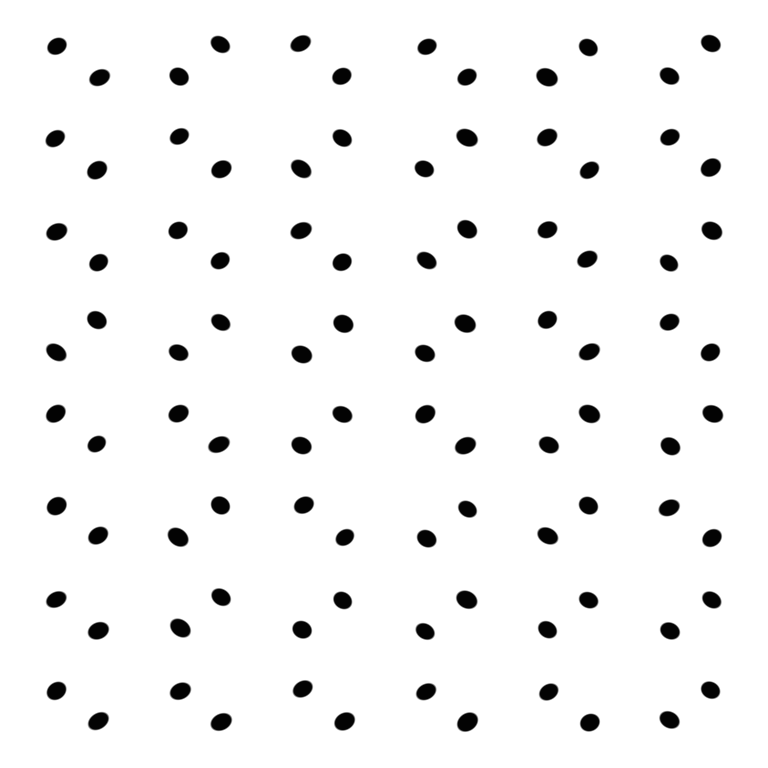
Write a Shadertoy shader that draws this pattern.

```glsl
float hash(vec2 p) {
    return fract(sin(dot(p, vec2(127.1, 311.7))) * 43758.5453);
}

// Random offset in -1..1 on both axes
vec2 jitter(vec2 p) {
    return 2.0 * vec2(hash(p), hash(p + 47.3)) - 1.0;
}

float ellipseDistance(vec2 p, vec2 radii, float angle) {
    float c = cos(angle), s = sin(angle);
    vec2 q = vec2(c * p.x + s * p.y, c * p.y - s * p.x);
    return (length(q / radii) - 1.0) * radii.y;
}

// Two tilted dots on a diagonal, mirrored at random
float dotPair(vec2 p, vec2 id) {
    p -= 0.0022 * jitter(id + 3.7);
    if (hash(id + 19.4) < 0.5) p.x = -p.x;

    float d = 1.0;
    for (int i = 0; i < 2; i++) {
        float side = float(2 * i - 1);
        vec2 seed = id + 11.3 * float(i + 1);
        vec2 center = side * vec2(0.0268, -0.0202) + 0.0013 * jitter(seed);
        vec2 radii = vec2(0.0135, 0.0105) * (1.0 + 0.07 * jitter(seed + 5.1));
        float angle = 0.52 + 0.12 * jitter(seed + 8.9).x;
        d = min(d, ellipseDistance(p - center, radii, angle));
    }
    return d;
}

void mainImage(out vec4 fragColor, in vec2 fragCoord) {
    vec2 uv = fragCoord / iResolution.xy;
    float pixel = 1.0 / min(iResolution.x, iResolution.y);

    // Six by eight cells inside a narrow margin
    vec2 count = vec2(6.0, 8.0);
    vec2 cell = vec2(0.1597, 0.12);
    vec2 grid = (uv - 0.5) / cell + 0.5 * count;
    vec2 id = clamp(floor(grid), vec2(0.0), count - 1.0);
    vec2 local = (grid - id - 0.5) * cell;

    // Black ink on white
    float ink = 1.0 - smoothstep(-pixel, pixel, dotPair(local, id));
    fragColor = vec4(mix(vec3(1.0), vec3(0.01), ink), 1.0);
}
```
